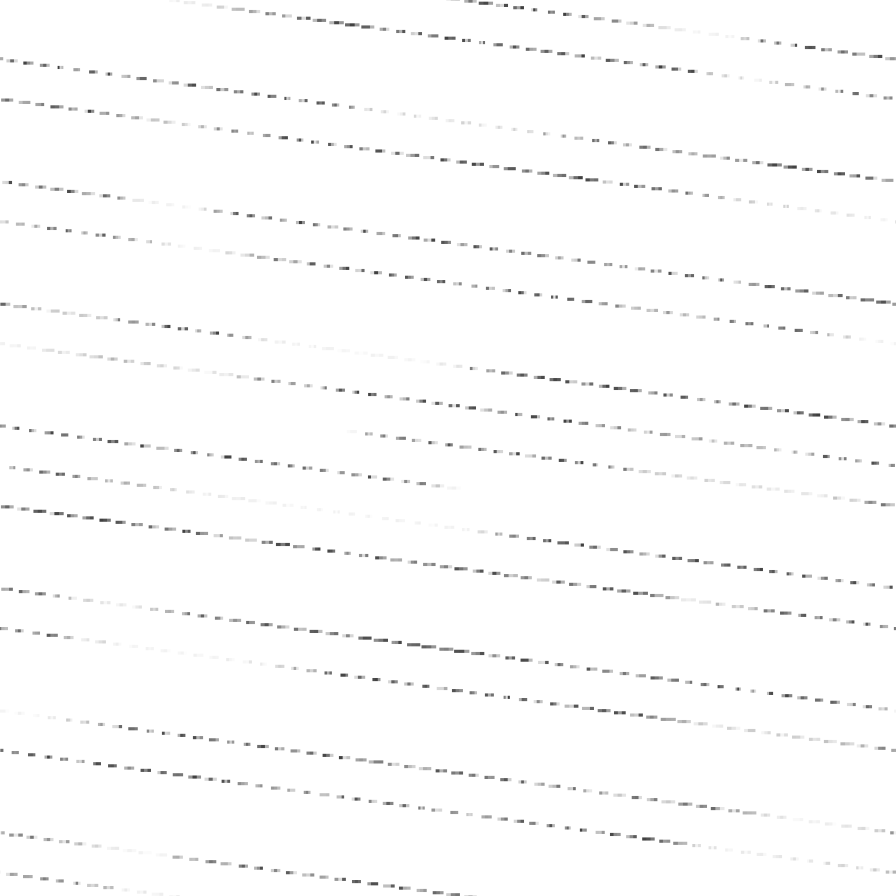
Write a three.js fragment shader that draws this pattern.

```glsl
// One slanted strand of tiny broken grey dashes, wound around a wrapping white square.
varying vec2 vUv;

const vec3 PAPER = vec3(1.0);
const vec3 INK = vec3(0.25);
const int TURNS = 16;                 // windings across the square
const float STRAND_START = 0.384;     // strand length, in canvas widths
const float STRAND_END = 15.52;
const float START_DEPTH = 0.4805;     // distance of the start below the top
const float SLOPE = 0.1365;           // fall per canvas width
const float DASH_STEP = 0.0181;
const float DASH_JITTER = 0.0016;
const float DASH_HEIGHT = 0.0035;
const float SHORT_DASH = 0.005;
const float LONG_DASH = 0.0175;
const int PIECES = 3;                 // grey blocks in each dash
const float FADE_DASHES = 7.0;        // dashes per swell of ink
const float LENGTH_DASHES = 5.0;      // dashes per swell of length

float hash(float n) {
  n = fract(n * 0.1031);
  n *= n + 33.33;
  n *= n + n;
  return fract(n);
}

float noise(float x) {
  float cell = floor(x);
  float f = fract(x);
  return mix(hash(cell), hash(cell + 1.0), f * f * (3.0 - 2.0 * f));
}

// Share of a pixel-wide window covered by a span of the given half width.
float spanCoverage(float offset, float halfWidth, float pixel) {
  float low = max(offset - 0.5 * pixel, -halfWidth);
  float high = min(offset + 0.5 * pixel, halfWidth);
  return max(high - low, 0.0) / pixel;
}

// Signed distance on an axis that wraps at 1.
float wrapped(float d) {
  return d - floor(d + 0.5);
}

float strandDepth(float along) {
  return START_DEPTH + SLOPE * (along - STRAND_START);
}

// Ink of one dash at a place along the strand and a depth below the top.
float dashInk(float index, float along, float depth, vec2 pixel) {
  float center = STRAND_START + (index + 0.5) * DASH_STEP
               + (hash(index + 17.0) - 0.5) * DASH_JITTER;
  if (center < STRAND_START || center > STRAND_END) return 0.0;

  float row = spanCoverage(wrapped(depth - strandDepth(center)), 0.5 * DASH_HEIGHT, pixel.y);
  float swell = mix(noise(index / LENGTH_DASHES + 300.0), hash(index + 2100.0), 0.4);
  float pieceWidth = mix(SHORT_DASH, LONG_DASH, swell) / float(PIECES);

  // Wear: slow fading along the strand, and soft ends
  float fade = mix(0.08, 1.0, smoothstep(0.08, 0.5, noise(index / FADE_DASHES + 700.0)));
  fade *= smoothstep(0.0, 0.05, min(center - STRAND_START, STRAND_END - center));

  // Blocks of uneven grey
  float ink = 0.0;
  for (int p = 0; p < PIECES; p++) {
    float place = float(p) - 0.5 * float(PIECES - 1);
    float grey = mix(0.15, 1.0, hash(index * float(PIECES) + float(p) + 5000.0));
    ink += grey * spanCoverage(along - center - place * pieceWidth, 0.5 * pieceWidth, pixel.x);
  }
  return ink * row * fade;
}

void main() {
  vec2 pixel = max(fwidth(vUv), vec2(0.00001));
  float depth = 1.0 - vUv.y;
  float ink = 0.0;

  // Each winding, with the dashes nearest to this place
  for (int turn = 0; turn < TURNS; turn++) {
    float along = float(turn) + vUv.x;
    if (abs(wrapped(depth - strandDepth(along))) > 0.01 + pixel.y) continue;
    float nearest = floor((along - STRAND_START) / DASH_STEP);
    for (int n = -1; n <= 1; n++) {
      ink += dashInk(nearest + float(n), along, depth, pixel);
    }
  }
  gl_FragColor = vec4(mix(PAPER, INK, clamp(ink, 0.0, 1.0)), 1.0);
}
```
